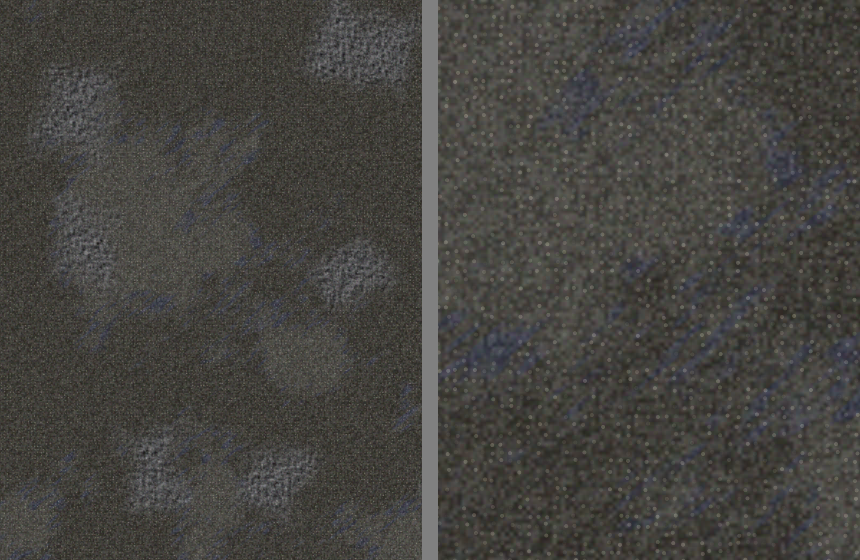
Left: the whole. Right: its middle third, enlarged.
Reproduce this texture procedurally as a WebGL 2 fragment shader.

```glsl
#version 300 es
precision highp float;
// Dark worn, gritty surface: a fine-grained brown-grey ground with pale specks,
// cloudy diagonal scuffs fringed in blue, and scattered soft-edged patches of
// embossed grey. Built from hashed value noise; lengths are in canvas heights.

uniform vec2 u_resolution;
out vec4 fragColor;

const vec3 GROUND = vec3(0.240, 0.232, 0.211);
const vec3 SCUFF = vec3(0.292, 0.286, 0.266);
const vec3 FRINGE = vec3(0.225, 0.245, 0.345);
const vec3 ROUGH = vec3(0.315, 0.315, 0.322);
const vec3 SPECK = vec3(0.150, 0.148, 0.130);

const float CLOUD_SCALE = 5.5;
const vec2 STREAK_DIR = vec2(0.77, 0.64);
const vec2 STREAK_SCALE = vec2(28.0, 125.0);
const vec2 PATCH_CELL = vec2(0.375, 0.333);
const float PATCH_CHANCE = 0.9;
const float PATCH_SOFTNESS = 0.032;
const float EMBOSS_SCALE = 185.0;
const float EMBOSS_DEPTH = 0.24;
const float GRAIN_SCALE = 390.0;
const float GRAIN_DEPTH = 0.13;
const float SPECK_SCALE = 185.0;

// Integer hash giving three values in 0..1 per cell and seed.
vec3 hash3(vec2 cell, int seed) {
    uvec3 v = uvec3(ivec3(ivec2(floor(cell)), seed));
    v = v * 1664525u + 1013904223u;
    v.x += v.y * v.z; v.y += v.z * v.x; v.z += v.x * v.y;
    v ^= v >> 16u;
    v.x += v.y * v.z; v.y += v.z * v.x; v.z += v.x * v.y;
    return vec3(v >> 8u) / 16777216.0;
}

float noise(vec2 p, int seed) {
    vec2 i = floor(p), f = fract(p);
    f = f * f * (3.0 - 2.0 * f);
    float low = mix(hash3(i, seed).x, hash3(i + vec2(1, 0), seed).x, f.x);
    float high = mix(hash3(i + vec2(0, 1), seed).x, hash3(i + vec2(1, 1), seed).x, f.x);
    return mix(low, high, f.y);
}

float fbm(vec2 p, int seed) {
    float sum = 0.0, amp = 0.53;
    for (int i = 0; i < 4; i++) {
        sum += amp * noise(p, seed + i);
        p = mat2(0.8, 0.6, -0.6, 0.8) * p * 2.1;
        amp *= 0.5;
    }
    return sum;
}

// Soft coverage of turned, wobbly boxes, one per jittered cell.
float roughPatches(vec2 p) {
    vec2 home = floor(p / PATCH_CELL);
    float wobble = (fbm(p * 17.0, 40) - 0.5) * 0.075;
    float cover = 0.0;
    for (int y = -1; y <= 1; y++)
    for (int x = -1; x <= 1; x++) {
        vec2 cell = home + vec2(x, y);
        vec3 place = hash3(cell, 51), shape = hash3(cell, 52);
        vec2 q = p - (cell + 0.2 + 0.6 * place.xy) * PATCH_CELL;
        float turn = (shape.z - 0.5) * 1.4;
        q = mat2(cos(turn), -sin(turn), sin(turn), cos(turn)) * q;
        vec2 halfSize = mix(vec2(0.045, 0.035), vec2(0.080, 0.068), shape.xy);
        vec2 d = abs(q) - halfSize;
        float dist = length(max(d, 0.0)) + min(max(d.x, d.y), 0.0) + wobble;
        float here = 1.0 - smoothstep(-PATCH_SOFTNESS, PATCH_SOFTNESS, dist);
        cover = max(cover, here * step(place.z, PATCH_CHANCE));
    }
    return cover;
}

// Crumpled relief lit from the upper left.
float emboss(vec2 p) {
    vec2 q = p * EMBOSS_SCALE;
    vec2 toLight = vec2(-0.55, 0.6);
    float broad = noise(q - toLight, 60) - noise(q + toLight, 60);
    float fine = noise(q * 1.9 - toLight, 61) - noise(q * 1.9 + toLight, 61);
    return 0.65 * broad + 0.35 * fine;
}

// Small round pale grains of varied strength.
float specks(vec2 p) {
    vec2 q = p * SPECK_SCALE;
    vec3 h = hash3(q, 70);
    float blur = 0.5 * SPECK_SCALE / u_resolution.y;
    float dist = length(fract(q) - mix(vec2(0.3), vec2(0.7), h.xy));
    return (1.0 - smoothstep(0.22 - blur, 0.22 + blur, dist)) * h.z * h.z;
}

void main() {
    vec2 p = gl_FragCoord.xy / u_resolution.y;

    // Cloudy scuffs, combed along the streak direction
    vec2 along = vec2(dot(p, STREAK_DIR), dot(p, vec2(-STREAK_DIR.y, STREAK_DIR.x)));
    float streak = noise(along * STREAK_SCALE, 20);
    float cloud = fbm(p * CLOUD_SCALE, 10) + (streak - 0.5) * 0.11;
    float scuff = smoothstep(0.50, 0.67, cloud);
    vec3 color = mix(GROUND, SCUFF, scuff);

    // Blue hatching where scuffs fade out
    float hatch = smoothstep(0.48, 0.80, noise(along * STREAK_SCALE * 1.7, 21));
    float edge = 4.0 * scuff * (1.0 - scuff);
    color = mix(color, FRINGE, 0.55 * edge * hatch);

    // Embossed grey patches
    float rough = roughPatches(p);
    color = mix(color, ROUGH, rough * 0.9);
    color += EMBOSS_DEPTH * emboss(p) * (0.14 + 0.86 * rough);

    // Grain with a slight colour scatter, then specks
    color += GRAIN_DEPTH * (noise(p * GRAIN_SCALE, 30) - 0.5);
    color += 0.03 * (hash3(p * GRAIN_SCALE, 31) - 0.5);
    color += SPECK * specks(p) * (1.0 - 0.4 * rough);
    fragColor = vec4(clamp(color, 0.0, 1.0), 1.0);
}
```
